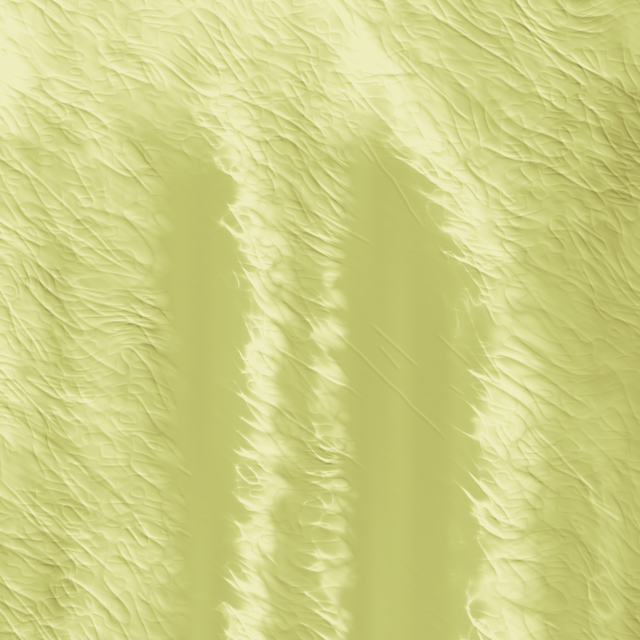
This texture is drawn by a Shadertoy shader. Its source:

```glsl
float hash(vec2 p) {
    p = fract(p * vec2(0.1031, 0.1137));
    p += dot(p, p.yx + 33.33);
    return fract((p.x + p.y) * p.x * 17.0);
}

float noise(vec2 p) {
    vec2 i = floor(p), f = fract(p);
    f = f * f * (3.0 - 2.0 * f);
    return mix(mix(hash(i), hash(i + vec2(1, 0)), f.x),
               mix(hash(i + vec2(0, 1)), hash(i + vec2(1, 1)), f.x), f.y);
}

float fbm(vec2 p) {
    float sum = 0.0, amp = 0.5;
    for (int i = 0; i < 4; i++) {
        sum += amp * noise(p);
        p = mat2(1.6, 1.2, -1.2, 1.6) * p + 7.3;
        amp *= 0.5;
    }
    return sum;
}

vec2 turn(vec2 p, float a) {
    return vec2(cos(a) * p.x + sin(a) * p.y, cos(a) * p.y - sin(a) * p.x);
}

float ridge(vec2 p) {
    return pow(1.0 - abs(2.0 * noise(p) - 1.0), 3.0);
}

// Height of the crumpled film: stretched ridges in two directions
float crumple(vec2 p) {
    vec2 w = p + 0.05 * vec2(noise(p * 9.0), noise(p * 9.0 + 40.0));
    float h = ridge(turn(w, -0.55) * vec2(14, 40) + 50.0);
    h += 0.6 * ridge(turn(w, -0.95) * vec2(26, 62) + 90.0);
    return h + 0.35 * ridge(turn(w, -0.2) * vec2(45, 95) + 130.0);
}

float band(float d, float width) {
    return exp(-d * d / (width * width));
}

// Scattered straight creases, lit on one side and dark on the other
float creases(vec2 p) {
    float sum = 0.0;
    for (int i = 0; i < 44; i++) {
        vec2 id = vec2(float(i) * 3.7 + 2.0, 11.0);
        vec2 start = vec2(hash(id), hash(id + 5.3));
        float size = mix(0.015, 0.15, pow(hash(id + 9.1), 3.0));
        size += 0.1 * smoothstep(0.5, 0.8, start.x) * smoothstep(0.7, 0.9, start.y);
        vec2 q = turn(p - start, -0.75 + 0.6 * (hash(id + 17.7) - 0.5));
        q.y += 0.004 * (noise(vec2(q.x * 35.0, id.x)) - 0.5);
        float along = smoothstep(size, size * 0.6, abs(q.x));
        sum += along * (band(q.y, 0.0017) - 0.6 * band(q.y + 0.004, 0.0022));
    }
    return sum;
}

vec3 palette(float t) {
    vec3 shades[6] = vec3[6](
        vec3(0.61, 0.60, 0.30), vec3(0.70, 0.69, 0.38), vec3(0.76, 0.77, 0.44),
        vec3(0.82, 0.83, 0.53), vec3(0.89, 0.89, 0.64), vec3(0.93, 0.93, 0.74));
    t = clamp(t, 0.0, 4.999);
    int i = int(t);
    return mix(shades[i], shades[i + 1], fract(t));
}

void mainImage(out vec4 fragColor, in vec2 fragCoord) {
    vec2 p = fragCoord / iResolution.xy;
    float height = crumple(p);
    float relief = height - crumple(p + vec2(0.0017, 0.0028));
    float patches = fbm(p * vec2(13, 9) + 20.0) - 0.47;

    // Ragged coordinates give the folds their fringed edges
    float x = p.x + 0.028 * (height - 0.65) + 0.03 * patches;
    float y = p.y + 0.04 * patches;
    float rise = max(y - 0.4, 0.0);
    float foldA = 0.413 - 0.8 * pow(max(y - 0.55, 0.0), 2.0) - 0.02 * smoothstep(0.3, 0.0, y);
    float foldB = 0.79 - 0.79 * rise * rise;
    float foldC = 0.512 + 0.09 * (y - 0.4) * (y - 0.4);

    // Smooth hanging panels between the folds
    float panels = smoothstep(0.235, 0.29, x + 0.05 * (y - 0.4))
                 * smoothstep(foldA - 0.015, foldA - 0.04, x) * smoothstep(0.82, 0.7, y);
    panels += smoothstep(foldC + 0.01, foldC + 0.035, x)
            * smoothstep(foldB - 0.025, foldB - 0.055, x) * smoothstep(0.84, 0.74, y);
    float middle = smoothstep(foldA + 0.01, foldA + 0.05, x)
                 * smoothstep(foldC, foldC - 0.03, x) * smoothstep(0.68, 0.5, y);
    float right = smoothstep(foldB + 0.03, foldB + 0.09, x) * smoothstep(0.7, 0.5, y);

    // Broad light and shade
    float tone = 2.75 + 0.5 * (noise(vec2(p.x * 32.0, p.y * 2.5)) - 0.5);
    tone += 1.1 * smoothstep(0.72, 0.88, y) * smoothstep(0.8, 0.45, x);
    tone += 1.2 * band(x, 0.06) * smoothstep(0.05, 0.5, y);
    tone += 0.6 * band(x - 0.16, 0.05) * smoothstep(0.85, 0.75, y);
    tone -= 0.6 * band(x - 0.085, 0.035) * smoothstep(0.78, 0.65, y);
    tone += 1.9 * band(x - foldA, 0.028) * smoothstep(0.95, 0.75, y);
    tone += 1.7 * band(x - foldB, 0.042);
    tone += 1.0 * band(x - foldC, 0.014) * smoothstep(0.75, 0.5, y);
    tone -= 0.85 * panels + 0.7 * middle + 0.75 * right;
    tone -= 1.3 * band(length((p - vec2(0.99, 0.77)) * vec2(1.0, 0.6)), 0.12);
    tone -= 0.9 * band(length(p - vec2(0.525, 0.76)), 0.025);
    tone += 0.9 * band(x - 0.95, 0.018) * smoothstep(0.45, 0.2, y);
    tone -= 0.9 * smoothstep(0.96, 1.0, p.x) * smoothstep(0.25, 0.0, p.y);

    // Crumpled relief, fine hatching and long creases
    float rough = (1.0 - 0.97 * clamp(panels, 0.0, 1.0)) * (1.0 - 0.55 * middle) * (1.0 - 0.5 * right);
    float hatch = noise(turn(p, -0.6) * vec2(25, 190)) - 0.5;
    tone += rough * (2.6 * relief + 2.0 * patches + 0.55 * hatch);
    tone += 1.3 * creases(p) * mix(0.5, 1.0, rough);
    float seam = p.y - 0.38 + 0.8 * p.x + 0.03 * (noise(p * 20.0) - 0.5);
    tone -= 1.2 * band(seam, 0.004) * smoothstep(0.3, 0.2, p.x);

    fragColor = vec4(palette(tone), 1.0);
}
```
